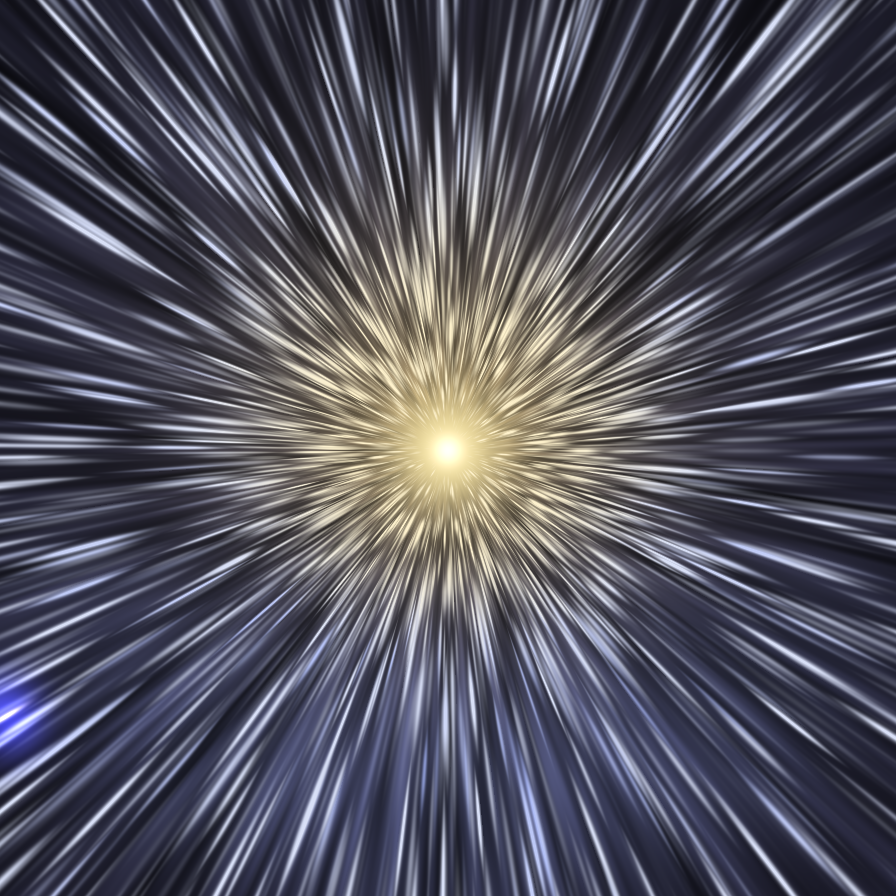
This background is drawn by a three.js fragment shader. Its source:

```glsl
// Light-speed star burst: tapered streaks radiate from a golden core into indigo.
// Streaks sit in hashed cells of angle by log radius, stacked in several layers;
// fine polar noise adds faint rays, and a small blue flare glows at the left edge.

varying vec2 vUv;

const float TAU = 6.2831853;
const vec2 CENTER = vec2(0.5, 0.4975);
const vec2 FLARE_POS = vec2(0.006, 0.200);

const vec3 NIGHT = vec3(0.108, 0.108, 0.165);
const vec3 INDIGO = vec3(0.215, 0.230, 0.345);
const vec3 GOLD = vec3(0.96, 0.82, 0.50);
const vec3 CORE_YELLOW = vec3(0.98, 0.92, 0.68);
const vec3 CORE_WHITE = vec3(0.20, 0.20, 0.30);
const vec3 CREAM = vec3(1.00, 0.95, 0.80);
const vec3 ICE = vec3(0.85, 0.88, 0.97);
const vec3 AZURE = vec3(0.52, 0.60, 0.96);
const vec3 FLARE_BLUE = vec3(0.20, 0.21, 0.80);

const float GLOW_REACH = 0.110;
const float WARM_LIFT = 0.20;       // how far the warmth leans upward
const float CORE_RADIUS = 0.060;
const float CORE_WHITE_RADIUS = 0.016;
const float FLARE_RADIUS = 0.040;
const int LAYERS = 8;
const float FIRST_SECTORS = 54.0;
const float SECTOR_STEP = 29.0;
const float RINGS_PER_E = 1.45;     // radial cells per factor e of radius
const float STREAK_WIDTH = 0.0015;
const float STREAK_SPREAD = 0.0028; // extra width per unit of radius
const float INNER_SPARSITY = 1.5;   // exponents that thin out bright streaks
const float OUTER_SPARSITY = 4.8;

float hash(vec2 p) {
  vec3 q = fract(vec3(p.xyx) * 0.1031);
  q += dot(q, q.yzx + 33.33);
  return fract((q.x + q.y) * q.z);
}

// Value noise that wraps around the full turn
float rayNoise(float turn, float depth, float sectors) {
  vec2 p = vec2(turn * sectors, depth);
  vec2 cell = floor(p);
  vec2 f = fract(p);
  f = f * f * (3.0 - 2.0 * f);
  float left = mod(cell.x, sectors);
  float right = mod(cell.x + 1.0, sectors);
  float near = mix(hash(vec2(left, cell.y)), hash(vec2(right, cell.y)), f.x);
  float far = mix(hash(vec2(left, cell.y + 1.0)), hash(vec2(right, cell.y + 1.0)), f.x);
  return mix(near, far, f.y);
}

// Faint rays, fading to their mean where they become too narrow
float fineRays(float turn, float r, float depth, float sectors) {
  float spacing = TAU * r / sectors;
  float n = rayNoise(turn, depth * 2.2 + 40.0, sectors);
  return mix(0.5, n, smoothstep(0.0012, 0.0035, spacing));
}

// One layer: x is streak strength, y is its random tint
vec2 streakLayer(float turn, float r, float depth, float layer) {
  float sectors = FIRST_SECTORS + SECTOR_STEP * layer;
  float spacing = TAU * r / sectors;
  float a = turn * sectors;
  float sector = mod(floor(a), sectors);
  float seed = 17.0 + layer * 311.0;
  float ring = depth * RINGS_PER_E + 30.0 + 7.0 * hash(vec2(sector, seed));
  vec2 cell = vec2(sector + seed, floor(ring));

  float power = hash(cell + 5.3);
  float tint = hash(cell + 61.7);
  float span = mix(0.5, 1.0, hash(cell + 23.1));
  float u = clamp((fract(ring) - (1.0 - span) * tint) / span, 0.0, 1.0);
  float along = smoothstep(0.0, 0.45, u) * (1.0 - smoothstep(0.55, 1.0, u));

  float jitter = (hash(cell + 97.9) - 0.5) * 0.4;
  float across = (fract(a) - 0.5 - jitter) * spacing;
  float width = (STREAK_WIDTH + STREAK_SPREAD * r) * mix(1.2, 0.7, layer / float(LAYERS));
  width = min(width * mix(0.7, 1.2, power), spacing * 0.22) * mix(0.5, 1.0, along);
  float body = exp(-across * across / (width * width));

  float sparsity = mix(INNER_SPARSITY, OUTER_SPARSITY, smoothstep(0.12, 0.42, r));
  float visible = smoothstep(0.0018, 0.0042, spacing);
  return vec2(body * along * pow(power, sparsity) * visible, tint);
}

void main() {
  vec2 p = vUv - CENTER;
  float r = max(length(p), 0.0005);
  float turn = atan(p.y, p.x) / TAU + 0.5;
  float depth = log(r);
  float warmR = r - WARM_LIFT * p.y;
  float halo = exp(-warmR / GLOW_REACH);

  // Night sky, hazier and bluer below the core, darker toward the top
  float haze = (1.0 - smoothstep(0.10, 0.48, vUv.y)) * (1.0 - smoothstep(0.34, 0.66, r));
  float dusk = 1.0 - 0.22 * smoothstep(0.65, 1.0, vUv.y);
  float grain = 0.55 * fineRays(turn, r, depth, 150.0)
              + 0.45 * fineRays(turn, r, depth + 3.0, 410.0);
  vec3 color = mix(NIGHT, INDIGO, haze) * dusk * (0.3 + 1.5 * grain) * (1.0 - halo);

  // Golden halo, pale yellow core and white center
  color += GOLD * halo * (0.35 + 1.1 * grain);
  color = mix(color, CORE_YELLOW, exp(-r * r / (CORE_RADIUS * CORE_RADIUS)));
  color += CORE_WHITE * exp(-r * r / (CORE_WHITE_RADIUS * CORE_WHITE_RADIUS));

  // Streaks: cream inside, icy outside, some of them azure
  float cool = smoothstep(0.10, 0.32, warmR);
  for (int i = 0; i < LAYERS; i++) {
    vec2 streak = streakLayer(turn, r, depth, float(i));
    float blue = smoothstep(0.5, 1.0, streak.y) * (0.25 + 0.4 * haze);
    vec3 tone = mix(CREAM, mix(ICE, AZURE, blue), cool);
    color = mix(color, max(color, tone), min(streak.x * 1.2, 1.0));
  }

  // Blue flare with a short radial spark
  vec2 d = vUv - FLARE_POS;
  vec2 outward = normalize(FLARE_POS - CENTER);
  vec2 spark = vec2(dot(d, outward) / 0.024, (d.x * outward.y - d.y * outward.x) / 0.003);
  color += FLARE_BLUE * exp(-dot(d, d) / (FLARE_RADIUS * FLARE_RADIUS));
  color += CREAM * exp(-dot(spark, spark));

  gl_FragColor = vec4(clamp(color, 0.0, 1.0), 1.0);
}
```
